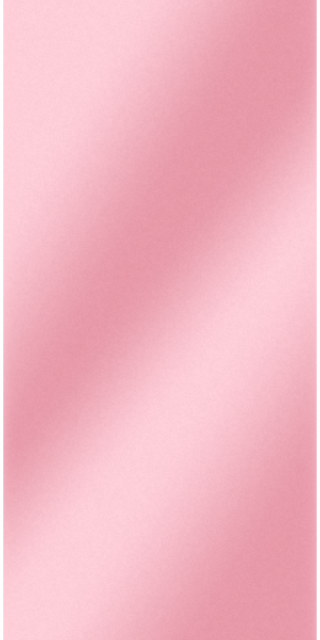
Reproduce this background procedurally as a WebGL 2 fragment shader.

```glsl
#version 300 es
precision highp float;
// Soft diagonal bands of rose and pale pink with fine grain and white side margins.

#define LIGHT_PINK vec3(0.994, 0.808, 0.848)
#define DEEP_ROSE vec3(0.908, 0.602, 0.662)
#define MARGIN_WHITE vec3(1.0, 0.995, 1.0)
#define MARGIN 0.0105
#define EDGE_GLOW 0.38
#define GLOW_WIDTH 0.016
#define GRAIN 0.022
#define GRAIN_CELLS 220.0

uniform vec2 u_resolution;
out vec4 fragColor;

float hash(vec2 cell) {
  vec3 q = fract(vec3(cell.xyx) * 0.1031);
  q += dot(q, q.yzx + 33.33);
  return fract((q.x + q.y) * q.z);
}

float valueNoise(vec2 p) {
  vec2 cell = floor(p);
  vec2 f = fract(p);
  f = f * f * (3.0 - 2.0 * f);
  float low = mix(hash(cell), hash(cell + vec2(1.0, 0.0)), f.x);
  float high = mix(hash(cell + vec2(0.0, 1.0)), hash(cell + 1.0), f.x);
  return mix(low, high, f.y);
}

// Soft step across a slanted line, measured down from the top left corner
float slantedStep(vec2 p, float slope, float center, float halfWidth) {
  float along = p.y + slope * p.x;
  return smoothstep(center - halfWidth, center + halfWidth, along);
}

void main() {
  // Canvas is one unit wide and two units tall
  vec2 p = gl_FragCoord.xy / u_resolution * vec2(1.0, 2.0);
  vec2 fromTop = vec2(p.x, 2.0 - p.y);

  // Pale corner, rose band, pale band, rose corner
  float rose = slantedStep(fromTop, 1.62, 1.075, 0.42);
  rose -= slantedStep(fromTop, 1.27, 1.68, 0.29);
  rose += slantedStep(fromTop, 1.54, 2.60, 0.43);
  vec3 color = mix(LIGHT_PINK, DEEP_ROSE, clamp(rose, 0.0, 1.0));

  // Two scales of paper grain
  float fine = valueNoise(p * GRAIN_CELLS) - 0.5;
  float coarse = valueNoise(p * GRAIN_CELLS * 0.4 + 17.0) - 0.5;
  color += GRAIN * (fine + 0.35 * coarse);

  // Glow beside the margins, then the smooth white margins
  float inset = min(p.x, 1.0 - p.x) - MARGIN;
  color = mix(color, LIGHT_PINK, EDGE_GLOW * exp(-max(inset, 0.0) / GLOW_WIDTH));
  float pixel = 1.0 / u_resolution.x;
  float inside = smoothstep(-0.5 * pixel, 0.5 * pixel, inset);
  color = mix(MARGIN_WHITE, color, inside);

  fragColor = vec4(clamp(color, 0.0, 1.0), 1.0);
}
```
